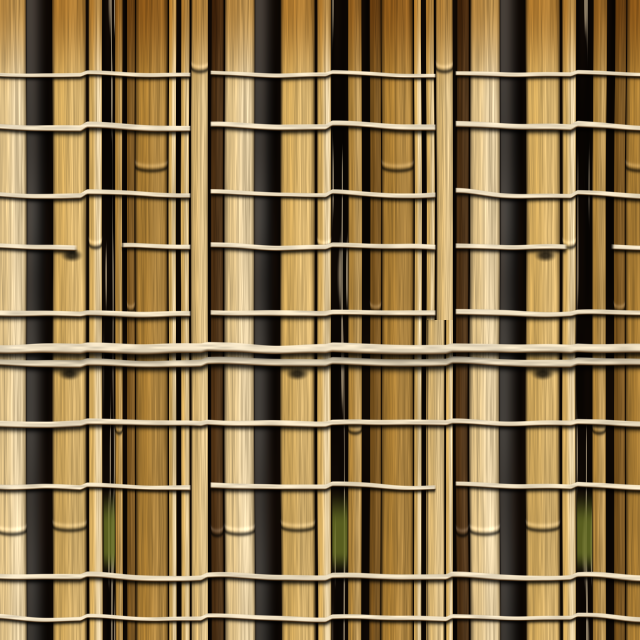
A three.js fragment shader for this texture:

```glsl
// Bamboo screen: upright poles in a repeating group, lashed by thin pale horizontal canes.
#define PERIOD 0.383
#define PHASE 0.3255
#define EDGE 0.0013
#define CANE_HALF 0.0047
#define SAG 0.007
#define INK vec3(0.045, 0.025, 0.012)
#define BROWN vec3(0.29, 0.18, 0.07)
#define AMBER vec3(0.60, 0.42, 0.14)
#define TAN vec3(0.83, 0.67, 0.37)
#define CREAM vec3(0.96, 0.90, 0.78)

varying vec2 vUv;

float hash(vec2 p) {
  return fract(sin(dot(p, vec2(127.1, 311.7))) * 43758.5453);
}

float noise(vec2 p) {
  vec2 i = floor(p), f = fract(p);
  f = f * f * (3.0 - 2.0 * f);
  return mix(mix(hash(i), hash(i + vec2(1.0, 0.0)), f.x),
             mix(hash(i + vec2(0.0, 1.0)), hash(i + vec2(1.0, 1.0)), f.x), f.y);
}

// Round pole with grain, a lit right side and one node ring
void pole(inout vec3 col, vec2 p, float centre, float radius, vec3 tint, float gloss, float node) {
  float s = (p.x - centre) / radius;
  float soft = EDGE / (radius * PERIOD);
  float mask = 1.0 - smoothstep(1.0 - soft, 1.0 + soft, abs(s));
  float bulge = sqrt(max(0.0, 1.0 - s * s));
  float grain = 0.6 * noise(vec2(p.x * 130.0, p.y * 6.0)) + 0.4 * noise(vec2(p.x * 320.0, p.y * 22.0));
  vec3 wood = mix(INK, tint, smoothstep(-0.05, 0.75, bulge));
  float lit = smoothstep(-0.5, 0.35, s) * (1.0 - smoothstep(0.65, 1.0, s));
  wood = mix(wood, CREAM, gloss * lit * (0.5 + 0.5 * grain));
  wood *= 0.78 + 0.38 * grain;
  wood *= mix(vec3(1.0), vec3(0.82, 0.70, 0.48), smoothstep(0.84, 1.0, p.y));
  float ring = (p.y - node + 0.007 * bulge) / 0.0035;
  wood *= 1.0 - 0.6 * exp(-ring * ring);
  wood += 0.12 * exp(-(ring - 2.2) * (ring - 2.2));
  col = mix(col, wood, mask);
}

// Dark scar where a shoot was cut
void scar(inout vec3 col, vec2 p, vec2 centre) {
  float d = length((p - centre) / vec2(0.052, 0.012));
  col *= 1.0 - 0.75 * (1.0 - smoothstep(0.2, 1.0, d));
}

// Paired rows, loosened toward the bottom; the last one doubles the middle row
float rowHeight(float n) {
  if (n > 9.5) return 0.4557;
  float y = 0.885 - 0.1875 * floor(n / 2.0) - 0.082 * mod(n, 2.0);
  if (n > 8.5) return y - 0.018;
  if (n > 7.5) return y - 0.036;
  if (n > 6.5) return y;
  if (n > 5.5) return y + 0.017;
  return n > 4.5 ? y + 0.006 : y;
}

void main() {
  float across = (vUv.x - PHASE) / PERIOD + 1.0;
  float cell = floor(across);
  float t = fract(across);
  bool evenCell = mod(cell, 2.0) < 0.5;

  // The left half of the first group sits a little to the right
  float shift = cell < 0.5 ? 0.068 * (1.0 - smoothstep(0.585, 0.70, t)) : 0.0;
  float lean = 0.008 * (noise(vec2(cell * 5.0 + t * 3.0, vUv.y * 3.0)) - 0.5);
  vec2 p = vec2(t - shift + lean, vUv.y);

  // Deep gaps: grey haze, thin streaks and a patch of green
  vec3 col = INK * (0.5 + noise(vec2(p.x * 40.0, p.y * 5.0)));
  float haze = smoothstep(0.17, 0.20, p.x) * (1.0 - smoothstep(0.205, 0.28, p.x));
  col += vec3(0.25, 0.25, 0.24) * haze * (0.7 + 0.3 * noise(p * vec2(4.0, 9.0)));
  float slit = smoothstep(0.50, 0.51, p.x) * (1.0 - smoothstep(0.565, 0.575, p.x));
  float streak = smoothstep(0.62, 0.9, noise(vec2(p.x * 110.0, p.y * 7.0 + cell * 3.0)));
  col += vec3(0.5, 0.46, 0.38) * slit * streak;
  float leaf = smoothstep(0.10, 0.14, p.y) * (1.0 - smoothstep(0.18, 0.24, p.y));
  col = mix(col, vec3(0.42, 0.45, 0.15), 0.8 * slit * leaf);

  // Poles of one group, left to right
  pole(col, p, 0.036, 0.026, BROWN, 0.1, 0.17);
  pole(col, p, 0.128, 0.063, mix(TAN, CREAM, 0.4), 0.65, 0.172);
  pole(col, p, 0.366, 0.071, TAN, 0.25, 0.178);
  pole(col, p, 0.473, 0.029, TAN, 0.85, 0.62);
  pole(col, p, 0.597, 0.029, mix(AMBER, TAN, 0.4), 0.3, 0.33);
  pole(col, p, 0.680, 0.024, mix(BROWN, AMBER, 0.6), 0.1, 0.52);
  pole(col, p, 0.770, 0.066, mix(AMBER, TAN, 0.25), 0.15, 0.74);
  pole(col, p, 0.854, 0.016, TAN, 0.85, 2.0);
  pole(col, p, 0.905, 0.018, TAN, 0.7, 2.0);
  bool split = !evenCell && p.y < 0.5;
  pole(col, p, split ? 0.928 : 0.964, 0.036, mix(TAN, CREAM, 0.2), 0.4, 0.895);
  if (split) pole(col, p, 0.983, 0.015, TAN, 0.85, 2.0);
  scar(col, p, vec2(0.366, 0.416));
  if (evenCell) scar(col, p, vec2(0.375, 0.601));

  // Canes: each span droops, then lifts at its joint
  float second = step(0.51, t);
  float along = (t - 0.51 * second) / mix(0.51, 0.49, second);
  float droop = smoothstep(0.0, 0.6, along) - smoothstep(0.93, 1.0, along) - 0.5;
  for (int i = 0; i < 11; i++) {
    float n = float(i);
    bool twin = i == 5 || i == 10;
    float y = rowHeight(n) - SAG * (0.3 + 0.7 * hash(vec2(n, 4.0))) * droop;
    y += 0.004 * (noise(vec2(vUv.x * 14.0, n * 7.0)) - 0.5);
    float thick = CANE_HALF * (0.75 + 0.45 * hash(vec2(n, 9.0))) * (twin ? 1.35 : 1.0);
    thick *= 0.85 + 0.3 * noise(vec2(vUv.x * 9.0, n * 3.0));
    float shown = 1.0;
    if (i < 5 || i == 7) shown = smoothstep(0.005, 0.015, t) * (1.0 - smoothstep(0.92, 0.932, t));
    if (i == 3 && evenCell) shown *= 1.0 - smoothstep(0.45, 0.47, t) * (1.0 - smoothstep(0.64, 0.66, t));
    float d = (vUv.y - y) / thick;
    col *= 1.0 - 0.8 * shown * exp(-0.7 * (d + 1.1) * (d + 1.1));
    vec3 cane = mix(BROWN, CREAM, smoothstep(-1.1, -0.25, d));
    cane *= 0.88 + 0.18 * noise(vec2(vUv.x * 40.0, vUv.y * 300.0));
    col = mix(col, cane, shown * (1.0 - smoothstep(thick - EDGE, thick + EDGE, abs(vUv.y - y))));
  }
  gl_FragColor = vec4(clamp(col, 0.0, 1.0), 1.0);
}
```
